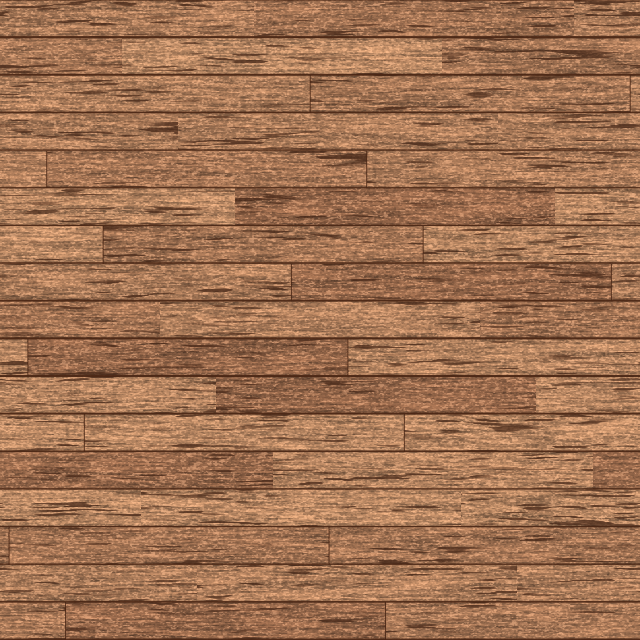
A WebGL 2 fragment shader for this texture:

```glsl
#version 300 es
precision highp float;
// Wooden floor: 17 rows of staggered planks, two to each row, that tiles on all sides.
// Each plank has its own tone; smooth cellular noise in stretched cells gives the
// flecks, fibres and dark pores, and layered sines make the fibres wander.
uniform vec2 u_resolution;
out vec4 fragColor;

const float TAU = 6.2831853;
const float ROWS = 17.0;
const float PLANK_LENGTH = 0.5;
const vec3 DARK_WOOD = vec3(0.565, 0.385, 0.275);
const vec3 LIGHT_WOOD = vec3(0.775, 0.58, 0.425);
const vec3 FLECK = vec3(0.95, 0.73, 0.57);
const vec3 PORE = vec3(0.27, 0.15, 0.09);
const vec3 GAP = vec3(0.29, 0.15, 0.08);

// Tone of both planks in each row, from the top row down: 0 dark, 1 light.
const vec2 TONES[17] = vec2[17](
  vec2(0.28, 0.45), vec2(0.75, 0.35), vec2(0.40, 0.52), vec2(0.50, 0.50),
  vec2(0.30, 0.45), vec2(0.08, 0.72), vec2(0.35, 0.70), vec2(0.10, 0.50),
  vec2(0.55, 0.30), vec2(0.08, 0.66), vec2(0.08, 0.66), vec2(0.70, 0.70),
  vec2(0.66, 0.10), vec2(0.72, 0.72), vec2(0.30, 0.32), vec2(0.52, 0.52),
  vec2(0.10, 0.35));

vec3 hash3(vec2 cell, float seed) {
  vec3 p = fract(vec3(cell, seed) * vec3(0.1031, 0.1030, 0.0973) + 0.137);
  p += dot(p, p.yxz + 33.33);
  return fract((p.xxy + p.yzz) * p.zyx);
}

// Random value of nearby cell points, blended by distance; wraps at the canvas edge.
float cellNoise(vec2 uv, vec2 cells, float seed) {
  vec2 p = uv * cells;
  vec2 base = floor(p);
  float total = 0.0, weights = 0.0;
  for (int j = -1; j <= 1; j++) {
    for (int i = -1; i <= 1; i++) {
      vec2 cell = base + vec2(i, j);
      vec3 h = hash3(mod(cell, cells), seed);
      vec2 d = cell + 0.15 + 0.7 * h.xy - p;
      float w = exp(-7.0 * dot(d, d));
      total += w * h.z;
      weights += w;
    }
  }
  return total / weights;
}

// Slow rise and fall of the fibres along a plank.
float wander(float x, float seed) {
  return 0.0010 * sin(TAU * 3.0 * x + seed * 2.4)
       + 0.0005 * sin(TAU * 8.0 * x + seed * 4.1);
}

float lineMask(float dist, float halfWidth, float pixel) {
  return clamp(0.5 + (halfWidth - dist) / pixel, 0.0, 1.0);
}

vec3 woodColor(vec2 uv, float tone, float seed) {
  vec2 grain = uv + vec2(0.0, wander(uv.x, seed));
  float cloud = cellNoise(grain, vec2(7.0, 80.0), seed);
  float fibre = cellNoise(grain, vec2(16.0, 400.0), seed + 41.0);
  float fleck = cellNoise(uv, vec2(120.0, 460.0), seed + 83.0);
  float speck = cellNoise(uv, vec2(330.0, 500.0), seed + 127.0);
  float pore = cellNoise(grain, vec2(22.0, 330.0), seed + 171.0);

  vec3 wood = mix(DARK_WOOD, LIGHT_WOOD, tone);
  wood *= 1.0 + 0.12 * (cloud - 0.5) + 0.34 * (fibre - 0.5)
        + 0.27 * (fleck - 0.5) + 0.27 * (speck - 0.5);
  float light = 0.5 * fleck + 0.5 * speck;
  wood = mix(wood, FLECK, 0.32 * smoothstep(0.54, 0.85, light));
  float poreMask = smoothstep(0.27, 0.10, pore) * smoothstep(0.85, 0.30, cloud);
  return mix(wood, PORE, 0.75 * poreMask);
}

void main() {
  vec2 uv = gl_FragCoord.xy / u_resolution;
  float pixel = 1.0 / min(u_resolution.x, u_resolution.y);

  // Plank layout: each row is shifted on by 5/17 of the canvas.
  float row = clamp(ROWS - 1.0 - floor(uv.y * ROWS), 0.0, ROWS - 1.0);
  float joint = mod(0.3965 + row * 5.0 / ROWS, PLANK_LENGTH);
  float along = fract(uv.x - joint);
  float side = step(PLANK_LENGTH, along);
  vec2 tones = TONES[int(row)];
  vec3 color = woodColor(uv, mix(tones.x, tones.y, side), row * 2.0 + side);

  // End joints: open ones show a dark line, tight ones only a change of tone.
  float jointDist = abs(fract(along / PLANK_LENGTH + 0.5) - 0.5) * PLANK_LENGTH;
  float phase = abs(fract((joint - 0.0586) / PLANK_LENGTH + 0.5) - 0.5);
  float openJoint = 1.0 - step(0.235, phase);
  color = mix(color, GAP, 0.85 * openJoint * lineMask(jointDist, 0.0008, pixel));

  // Long gaps between rows, with a width that swells and thins down the floor.
  float gapY = (uv.y - 0.0008) * ROWS;
  float gapIndex = ROWS - round(gapY);
  float gapDist = abs(gapY - round(gapY)) / ROWS;
  float gapWidth = 0.0013 - 0.00035 * cos(TAU * (gapIndex - 5.0) / 9.0);
  color *= 1.0 - 0.12 * smoothstep(0.004, 0.001, gapDist);
  color = mix(color, GAP, 0.92 * lineMask(gapDist, gapWidth, pixel));

  fragColor = vec4(color, 1.0);
}
```
